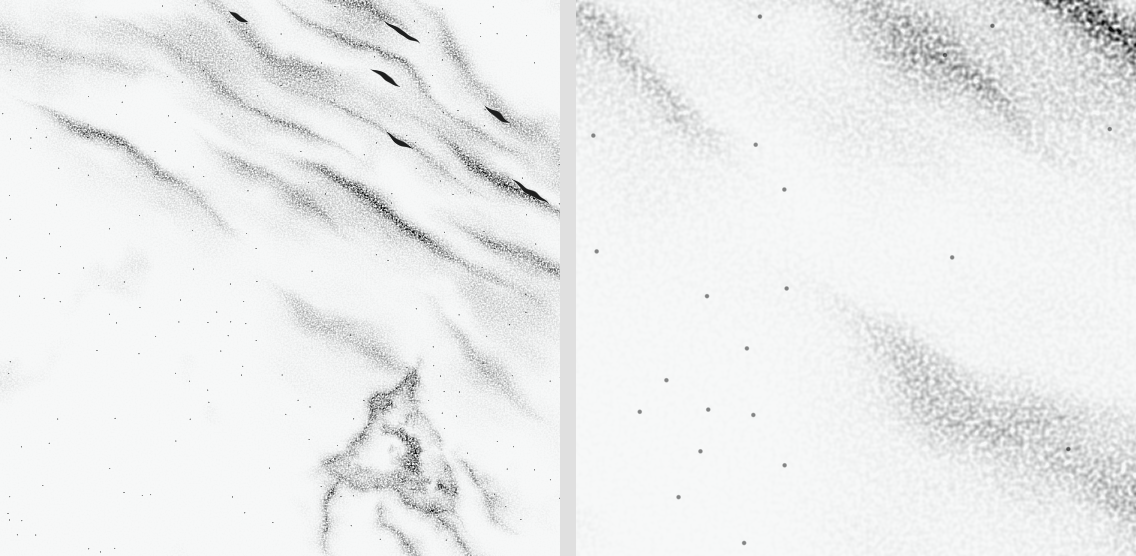
Left: the whole. Right: its middle third, enlarged.
Reproduce this texture procedurally as a WebGL 1 fragment shader.

```glsl
precision highp float;
// White marble with grainy grey diagonal veins, black slivers and a cracked knot.
uniform vec2 u_resolution;

#define STONE vec3(0.967, 0.972, 0.972)
#define INK vec3(0.05, 0.055, 0.055)
#define ALONG vec2(0.84, -0.54)
#define KNOT vec2(0.71, 0.19)
#define VEINS 14
#define SLIVERS 6
#define VEIN_INK 0.52
#define HAZE_INK 0.17
#define KNOT_INK 0.55
#define WARP 0.085
#define GRAIN 1.5

float hash(vec2 p) {
  vec3 q = fract(p.xyx * vec3(0.1031, 0.103, 0.0973));
  q += dot(q, q.yzx + 33.33);
  return fract((q.x + q.y) * q.z);
}

float corner(vec2 cell, vec2 offset) {
  float angle = 6.2832 * hash(cell);
  return dot(vec2(cos(angle), sin(angle)), offset);
}

// Gradient noise, roughly -0.6 to 0.6
float noise(vec2 p) {
  vec2 i = floor(p), f = fract(p), e = vec2(1.0, 0.0);
  vec2 s = f * f * f * (f * (f * 6.0 - 15.0) + 10.0);
  i += 200.0;
  return mix(mix(corner(i, f), corner(i + e, f - e), s.x),
             mix(corner(i + e.yx, f - e.yx), corner(i + 1.0, f - 1.0), s.x), s.y);
}

float fbm(vec2 p) {
  float sum = 0.0, amp = 1.0;
  for (int i = 0; i < 4; i++) {
    sum += amp * noise(p);
    p = p * 2.03 + 17.3;
    amp *= 0.5;
  }
  return sum;
}

// Visible span along the diagonal at height v across it
vec2 span(float v) {
  return vec2(max(-0.64 * v, (0.84 * v - 1.0) / 0.54), (1.0 - 0.54 * v) / 0.84);
}

// Tapered streaks, crisp on one side and smoky on the other
float veins(vec2 q) {
  float ink = 0.0;
  for (int i = 0; i < VEINS; i++) {
    float k = float(i);
    float v = mix(0.66, 1.24, (k + 0.5 * hash(vec2(k, 3.0))) / float(VEINS));
    vec2 ends = span(v);
    float mid = mix(ends.x, ends.y, fract(k * 0.618 + 0.62));
    float s = (q.x - mid) / mix(0.15, 0.34, hash(vec2(k, 7.0)));
    float taper = smoothstep(0.0, 0.8, 1.0 - abs(s));
    float width = mix(0.006, 0.017, hash(vec2(k, 11.0))) * (0.35 + 0.65 * taper);
    float d = q.y - v - (hash(vec2(k, 19.0)) - 0.5) * 0.35 * (q.x - mid);
    float smoke = exp(-abs(d) / (width * (d < 0.0 ? 3.2 : 1.0)));
    float core = exp(-d * d / (width * width));
    float strength = mix(0.35, 1.0, hash(vec2(k, 23.0)));
    ink += taper * strength * (0.6 * core + 0.4 * smoke);
  }
  return ink;
}

// Short black lens shapes among the upper veins
float slivers(vec2 q) {
  float ink = 0.0;
  for (int i = 0; i < SLIVERS; i++) {
    float k = float(i);
    float v = mix(0.98, 1.2, fract(k * 0.618 + 0.3));
    vec2 ends = span(v);
    float mid = mix(ends.x, ends.y, (k + 0.5) / float(SLIVERS));
    float s = (q.x - mid) / mix(0.02, 0.042, hash(vec2(k, 31.0)));
    float lens = 0.0045 * (1.0 - s * s);
    ink = max(ink, smoothstep(-0.0012, 0.0016, lens - abs(q.y - v)));
  }
  return ink;
}

// Rough triangle with a blotchy filling and tails running down from it
float knot(vec2 p) {
  vec2 r = p - KNOT + 0.03 * vec2(fbm(p * 9.0), fbm(p * 9.0 + 40.0));
  float side = max(dot(r, vec2(-0.72, 0.69)), max(dot(r, vec2(0.95, 0.3)), dot(r, vec2(-0.35, -0.94))));
  float edge = side - 0.075;
  float ink = 0.75 * exp(-abs(edge) / (edge < 0.0 ? 0.016 : 0.006));
  ink += smoothstep(0.0, 0.03, -edge) * smoothstep(-0.05, 0.5, fbm(p * 17.0 + 5.0)) * 1.1;
  for (int i = 0; i < 4; i++) {
    float k = float(i), a = 0.9 * k - 2.8, heading = -1.65 + 0.85 * min(k, 1.0);
    vec2 t = r - 0.11 * vec2(cos(a), sin(a));
    vec2 dir = vec2(cos(heading), sin(heading));
    float run = dot(t, dir), off = abs(dot(t, vec2(-dir.y, dir.x)) + 1.2 * run * (0.16 - run));
    float fade = smoothstep(-0.01, 0.02, run) * (1.0 - smoothstep(0.06, 0.2, run));
    ink += 0.8 * fade * exp(-off / 0.008);
  }
  return ink;
}

void main() {
  vec2 p = gl_FragCoord.xy / u_resolution.y;
  vec2 q = vec2(dot(p, ALONG), dot(p, vec2(-ALONG.y, ALONG.x)));
  vec2 bent = q + vec2(0.0, WARP * noise(q * 3.1 + 4.0) + 0.016 * fbm(q * vec2(11.0, 16.0)));

  // Patchy veins over soft streaked haze
  float patches = clamp(0.75 + 1.1 * fbm(bent * vec2(6.0, 19.0)), 0.1, 1.4);
  float haze = smoothstep(0.6, 1.15, q.y) * smoothstep(-0.15, 0.6, fbm(bent * vec2(2.6, 7.5) + 8.0));
  haze += 0.3 * smoothstep(0.25, 0.8, fbm(p * 5.0 + 60.0));
  float ink = VEIN_INK * veins(bent) * patches + HAZE_INK * haze + KNOT_INK * knot(p) * patches;

  // Stippled grain and scattered dots
  float grain = noise(p * 263.0) + noise(p * 371.0 + 9.0);
  ink = min(ink, 0.75) * max(0.0, 1.0 + GRAIN * grain) + 0.012 * grain;
  vec2 cell = floor(p * 42.0);
  vec2 spot = 0.2 + 0.6 * vec2(hash(cell + 71.0), hash(cell + 133.0));
  float dot1 = 1.0 - smoothstep(0.03, 0.075, length(fract(p * 42.0) - spot));
  ink += 0.5 * dot1 * step(0.86, hash(cell + 211.0));

  ink = max(ink, 0.93 * slivers(q + 0.006 * vec2(0.0, noise(q * 40.0))));
  gl_FragColor = vec4(mix(STONE, INK, clamp(ink, -0.02, 1.0)), 1.0);
}
```
